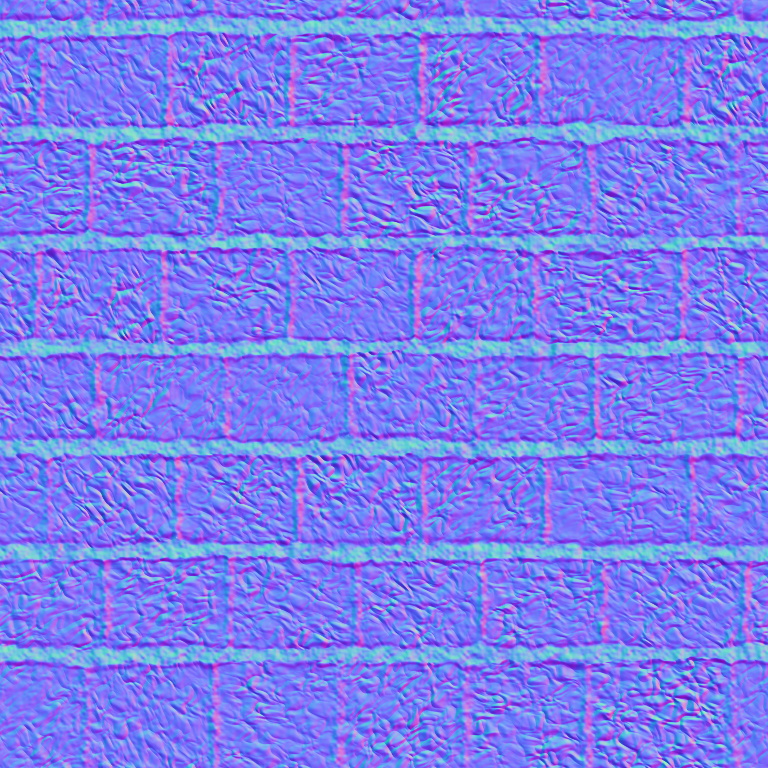
Reproduce this texture map procedurally as a WebGL 2 fragment shader.

```glsl
#version 300 es
precision highp float;
// Normal map of an old brick wall: seven bonded courses of six wrinkled bricks.
uniform vec2 u_resolution;
out vec4 fragColor;

const int COURSES = 7;
const float BRICKS = 6.0;
// Height of the mortar bed under each course, its first joint, and the joint drift.
const float BED[7] = float[7](0.147, 0.283, 0.418, 0.548, 0.686, 0.828, 0.966);
const float START[7] = float[7](0.135, 0.061, 0.126, 0.047, 0.117, 0.052, 0.115);
const float DRIFT[6] = float[6](0.0, 0.0, -0.004, -0.007, -0.015, 0.004);

float hash(vec2 cell) {
  vec3 a = fract(cell.xyx * 0.1031);
  a += dot(a, a.yzx + 33.33);
  return fract((a.x + a.y) * a.z);
}

// Value noise that repeats after "period" cells.
float noise(vec2 p, float period) {
  vec2 cell = floor(p), f = fract(p);
  f = f * f * (3.0 - 2.0 * f);
  vec2 a = mod(cell, period), b = mod(cell + 1.0, period);
  return mix(mix(hash(a), hash(vec2(b.x, a.y)), f.x),
             mix(hash(vec2(a.x, b.y)), hash(b), f.x), f.y);
}

float bump(float d, float width) {
  return exp(-d * d / (width * width));
}

// Position of an upright joint in a course.
float jointX(int course, float i) {
  float k = mod(i, BRICKS);
  float jitter = 0.005 * (hash(vec2(float(course), k) + 7.0) - 0.5);
  return START[course] + i / BRICKS + DRIFT[int(k)] + jitter;
}

// Creased brick face, turned differently on each brick.
float wrinkles(vec2 p, float seed) {
  float angle = (seed - 0.5) * 2.2;
  float c = cos(angle), s = sin(angle);
  p = mat2(c, s, -s, c) * p * vec2(0.74, 1.0) + 3.0 + seed * 5.0;
  p += 0.009 * vec2(noise(p * 70.0, 999.0), noise(p * 70.0 + 51.0, 999.0));
  float height = 0.0, freq = 74.0;
  for (int i = 0; i < 4; i++) {
    float n = noise(p * freq + float(i) * 17.0, 999.0);
    height += (i < 2 ? abs(2.0 * n - 1.0) : 1.6 * n) / freq;
    freq *= 1.5;
  }
  return height;
}

// Gritty mortar, seamless across the canvas.
float grit(vec2 p) {
  return noise(p * 70.0, 70.0) / 80.0 + noise(p * 120.0, 120.0) / 100.0
       + noise(p * 220.0, 220.0) / 170.0;
}

void main() {
  vec2 p = gl_FragCoord.xy / u_resolution;

  // Uneven outlines
  vec2 sway = vec2(noise(p * 14.0, 14.0), noise(p * 8.0 + 4.0, 8.0)) - 0.5;
  vec2 ragged = vec2(noise(p * 60.0, 60.0), noise(p * 56.0 + 9.0, 56.0)) - 0.5;
  vec2 chips = vec2(noise(p * 130.0, 130.0), noise(p * 120.0 + 5.0, 120.0)) - 0.5;
  vec2 rough = ragged * 0.005 + chips * 0.004;
  vec2 q = p + sway * vec2(0.005, 0.007) + rough;

  // Course and signed distance to its nearest bed
  float y = q.y < BED[0] ? q.y + 1.0 : q.y;
  int row = 0;
  for (int i = 1; i < COURSES; i++) if (y >= BED[i]) row = i;
  float lower = BED[row];
  float upper = row == COURSES - 1 ? BED[0] + 1.0 : BED[row + 1];
  float v = y - lower < upper - y ? y - lower : y - upper;

  // Brick and signed distance to its nearest upright joint
  float first = jointX(row, 0.0);
  float x = first + fract(q.x - first);
  float column = 0.0;
  for (float i = 1.0; i < BRICKS; i++) if (x >= jointX(row, i)) column = i;
  float left = jointX(row, column), right = jointX(row, column + 1.0);
  bool nearLeft = x - left < right - x;
  float u = nearLeft ? x - left : x - right;
  vec2 brick = vec2(column, float(row));
  vec2 jointId = vec2(mod(column + (nearLeft ? 0.0 : 1.0), BRICKS), brick.y);

  // Rounded corners and varying mortar width
  float corner = 0.005 * exp(-abs(u) / 0.009);
  v = sign(v) * max(abs(v) - corner, 0.0);
  v /= 0.6 + 0.5 * noise(p * 13.0 + 2.0, 13.0);

  // Bed: a bright ledge between two dark lips
  float bed = smoothstep(-0.0125, -0.0085, v) * (1.0 - smoothstep(0.006, 0.0115, v));
  float chipped = 0.4 + 1.1 * noise(p * 50.0 + 8.0, 50.0);
  float worn = 0.28 + 0.4 * noise(p * 34.0 + 3.0, 34.0);
  float lips = 0.5 * bump(v - 0.0135, 0.003) + 0.62 * bump(v + 0.0148, 0.0028);
  vec2 tilt = vec2(-0.04 * bed, worn * bed - lips * chipped);

  // Upright joint: a raised bead, shaded left and right
  float strength = (0.65 + 0.45 * hash(jointId + 31.0)) * chipped;
  strength *= row == COURSES - 1 ? 0.7 : 1.0;
  float upright = 1.0 - bed;
  float leftSide = bump(u + 0.0048, 0.003), rightSide = bump(u - 0.003, 0.0038);
  tilt += strength * upright * vec2(0.8 * rightSide - 0.65 * leftSide,
                                    0.15 * leftSide - 0.12 * rightSide);

  // Surface relief from height differences
  float seed = hash(brick + 3.0);
  vec2 local = vec2(x - left, y - lower) - rough;
  vec2 dx = vec2(0.0008, 0.0), dy = dx.yx;
  vec2 face = vec2(wrinkles(local - dx, seed) - wrinkles(local + dx, seed),
                   wrinkles(local - dy, seed) - wrinkles(local + dy, seed)) / 0.0016;
  vec2 mortar = vec2(grit(p - dx) - grit(p + dx), grit(p - dy) - grit(p + dy)) / 0.0016;
  float wear = hash(brick + 19.0);
  float patchy = 0.45 + 1.1 * noise(p * 24.0 + 6.0, 24.0);
  float relief = mix(0.13, 0.26, wear) * patchy;
  float inJoint = max(bed, upright * bump(u, 0.009));
  tilt += mix(face * relief * vec2(1.1, 1.0) + mortar * 0.05, mortar * 0.3, inJoint);

  // Encode the slope as a colour
  vec3 normal = normalize(vec3(tilt * 1.12 - vec2(0.04, 0.05), 1.0));
  vec3 color = normal * 0.5 + 0.5;
  color.b -= 0.015 + 0.025 * bed;
  fragColor = vec4(color, 1.0);
}
```
